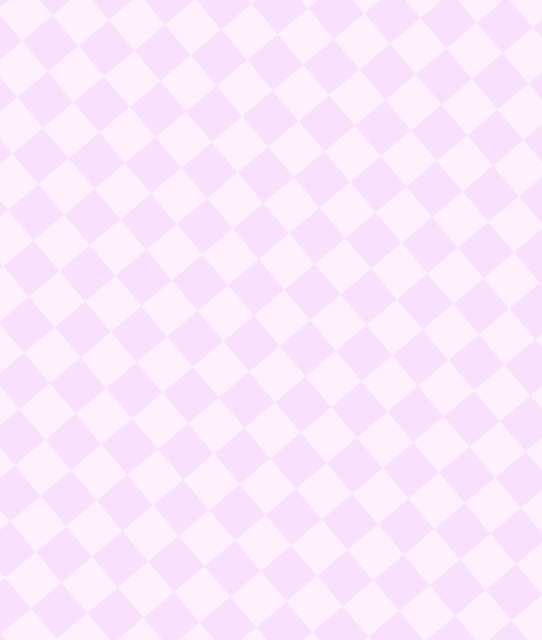
A Shadertoy shader for this pattern:

```glsl
// A soft two-tone checkerboard, tilted across the canvas.
// Coordinates are rotated into cell units; each axis gives a smoothed +1/-1
// square wave, and the product of the two waves picks the colour.

const vec3  LIGHT_COLOR = vec3(0.998, 0.945, 0.992);
const vec3  LILAC_COLOR = vec3(0.978, 0.881, 0.996);
const float CELL_SIZE   = 0.06237;              // cell side, in canvas heights
const float TILT        = radians(40.2);        // counter-clockwise
const vec2  LIGHT_CELL  = vec2(0.0172, 0.0033); // centre of a light cell, from mid-canvas

// Rotates a point by -angle, into the axes of the tilted grid.
vec2 toGridAxes(vec2 p, float angle) {
    float c = cos(angle), s = sin(angle);
    return vec2(c * p.x + s * p.y, c * p.y - s * p.x);
}

// Alternates +1 and -1 per cell on each axis, with edges one pixel wide.
vec2 squareWave(vec2 cell, float pixel) {
    vec2 edgeDistance = abs(fract(cell * 0.5) * 2.0 - 1.0) - 0.5;
    return clamp(2.0 * edgeDistance / pixel, -1.0, 1.0);
}

void mainImage(out vec4 fragColor, in vec2 fragCoord) {
    vec2 p = (fragCoord - 0.5 * iResolution.xy) / iResolution.y;
    vec2 cell = toGridAxes(p - LIGHT_CELL, TILT) / CELL_SIZE;
    float pixel = 1.0 / (iResolution.y * CELL_SIZE);

    vec2 wave = squareWave(cell, pixel);
    float lightness = 0.5 + 0.5 * wave.x * wave.y;
    fragColor = vec4(mix(LILAC_COLOR, LIGHT_COLOR, lightness), 1.0);
}
```
